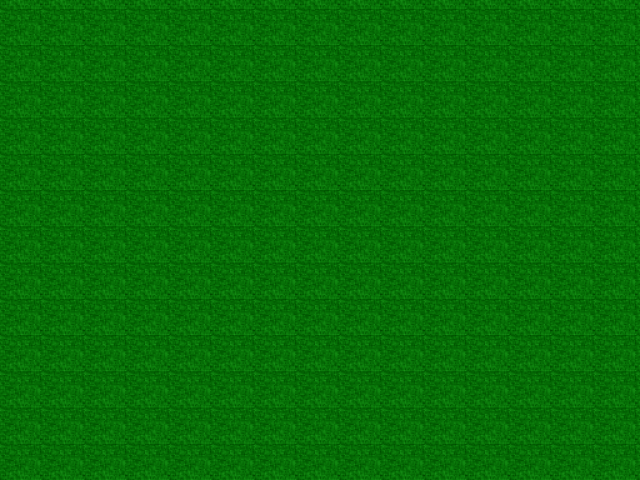
Reproduce this texture procedurally as a Shadertoy shader.

```glsl
#define CELLS_ACROSS 512.0
#define TILE_CELLS vec2(34.0, 29.0)
#define TILE_SHIFT vec2(0.0, 7.0)
#define PATCHES vec2(5.0, 4.0)
#define STROKE_LENGTH 3.0
#define STROKE_WEIGHT 0.34
#define GRAIN_WEIGHT 0.30
#define PATCH_WEIGHT 0.08
#define SEAM_WEIGHT vec2(0.13, 0.11)
#define SAMPLES 4
#define DARK_GREEN vec3(0.0, 0.28, 0.0)
#define LIGHT_GREEN vec3(0.10, 0.58, 0.10)

float hash(vec2 p) {
    vec3 q = fract(vec3(p.xyx) * 0.1031);
    q += dot(q, q.yzx + 33.33);
    return fract((q.x + q.y) * q.z);
}

// Random dashes running along x, staggered from row to row
float strokes(vec2 cell, float seed) {
    float shift = floor(hash(vec2(cell.y, seed)) * STROKE_LENGTH);
    float dash = floor((cell.x + shift) / STROKE_LENGTH);
    return hash(vec2(dash, cell.y) + seed) - 0.5;
}

// Smooth light and dark patches that wrap at the tile border
float patches(vec2 inTile) {
    vec2 p = inTile * PATCHES;
    vec2 a = floor(p);
    vec2 b = mod(a + 1.0, PATCHES);
    vec2 f = smoothstep(0.0, 1.0, p - a);
    float low = mix(hash(a + 7.0), hash(vec2(b.x, a.y) + 7.0), f.x);
    float high = mix(hash(vec2(a.x, b.y) + 7.0), hash(b + 7.0), f.x);
    return mix(low, high, f.y) - 0.5;
}

// Brightness of one woven cell, with y counted downward
float weave(vec2 position) {
    vec2 cell = mod(floor(position) - TILE_SHIFT, TILE_CELLS);
    vec2 inTile = (cell + 0.5) / TILE_CELLS;

    float shade = 0.51;
    shade += STROKE_WEIGHT * (strokes(cell, 17.0) + strokes(cell.yx, 71.0));
    shade += GRAIN_WEIGHT * (hash(cell + 131.0) - 0.5);
    shade += PATCH_WEIGHT * patches(inTile);

    // Each tile lightens downward and has dark right and top seams
    shade += 0.08 * (inTile.y - 0.5);
    float rightSeam = smoothstep(0.90, 0.98, inTile.x);
    float topSeam = 1.0 - smoothstep(0.02, 0.08, inTile.y);
    shade -= max(rightSeam * SEAM_WEIGHT.x, topSeam * SEAM_WEIGHT.y);
    return clamp(shade, 0.0, 1.0);
}

vec3 clothColor(float shade) {
    float tint = shade * shade;
    return mix(DARK_GREEN, LIGHT_GREEN, vec3(tint, shade, tint));
}

void mainImage(out vec4 fragColor, in vec2 fragCoord) {
    float cellsPerPixel = CELLS_ACROSS / iResolution.x;
    vec2 fromTop = vec2(fragCoord.x, iResolution.y - fragCoord.y);
    vec3 color = vec3(0.0);

    // Average over the pixel to smooth the cell edges
    for (int j = 0; j < SAMPLES; j++) {
        for (int i = 0; i < SAMPLES; i++) {
            vec2 offset = (vec2(i, j) + 0.5) / float(SAMPLES) - 0.5;
            color += clothColor(weave((fromTop + offset) * cellsPerPixel));
        }
    }
    fragColor = vec4(color / float(SAMPLES * SAMPLES), 1.0);
}
```
